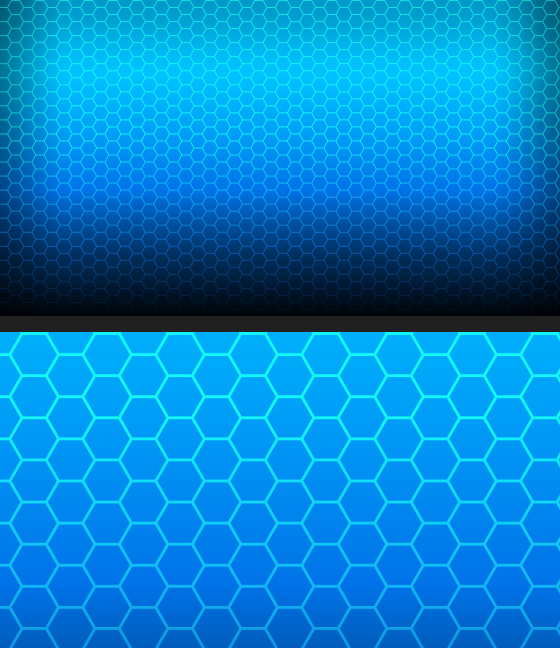
Top, the full canvas; bottom, a detail of the centre.
A WebGL 1 fragment shader for this background:

```glsl
precision highp float;

uniform vec2 u_resolution;

// 0 to 1 linear ramp between two heights
float ramp(float low, float high, float y) {
  return clamp((y - low) / (high - low), 0.0, 1.0);
}

// Distance to the nearest border of a flat-topped hexagon grid, cell height 1
float hexBorder(vec2 p) {
  vec2 period = vec2(1.7320508, 1.0);
  vec2 a = mod(p, period) - 0.5 * period;
  vec2 b = mod(p - 0.5 * period, period) - 0.5 * period;
  vec2 cell = abs(dot(a, a) < dot(b, b) ? a : b);
  return 0.5 - max(cell.y, dot(cell, vec2(0.8660254, 0.5)));
}

// Night blue at the bottom, through azure, to cyan at the top
vec3 backdrop(float y) {
  vec3 color = mix(vec3(0.0, 0.01, 0.025), vec3(0.0, 0.18, 0.36), ramp(0.0, 0.19, y));
  color = mix(color, vec3(0.0, 0.45, 0.91), ramp(0.19, 0.40, y));
  color = mix(color, vec3(0.0, 0.62, 0.97), ramp(0.40, 0.58, y));
  color = mix(color, vec3(0.0, 0.76, 1.0), ramp(0.58, 0.76, y));
  return mix(color, vec3(0.0, 0.60, 0.79), smoothstep(0.76, 1.0, y));
}

// Line colour: dim blue, bright blue, then aqua
vec3 lineTint(float y) {
  vec3 color = mix(vec3(0.0, 0.02, 0.04), vec3(0.04, 0.38, 0.74), ramp(0.0, 0.22, y));
  color = mix(color, vec3(0.06, 0.72, 0.96), ramp(0.22, 0.40, y));
  color = mix(color, vec3(0.07, 0.97, 0.97), ramp(0.40, 0.58, y));
  return mix(color, vec3(0.07, 0.88, 0.89), ramp(0.80, 1.0, y));
}

void main() {
  vec2 uv = gl_FragCoord.xy / u_resolution;
  float rows = 22.5;
  vec2 p = gl_FragCoord.xy / u_resolution.y * rows - vec2(0.245, 0.464);
  float pixel = rows / u_resolution.y;

  // Darker left and right edges
  float edge = smoothstep(-0.03, 0.13, min(uv.x, 1.0 - uv.x));
  vec3 color = backdrop(uv.y) * mix(0.55, 1.0, edge);

  // Thin hexagon outlines
  float line = clamp((0.034 - hexBorder(p)) / pixel + 0.5, 0.0, 1.0);
  color = mix(color, lineTint(uv.y) * mix(0.75, 1.0, edge), line);

  gl_FragColor = vec4(color, 1.0);
}
```
